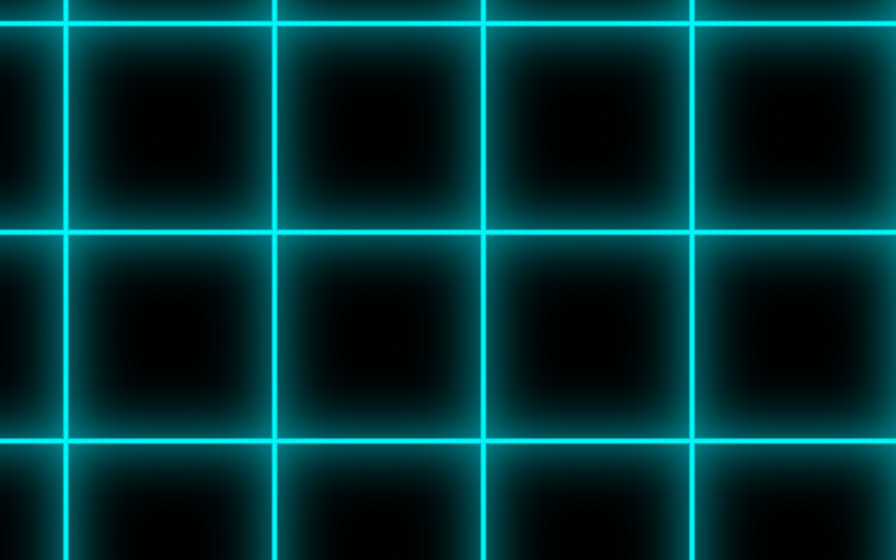
This pattern is drawn by a Shadertoy shader. Its source:

```glsl
// Glowing cyan square grid on black, each cell shaded inward by a soft glow.

// Lengths are in canvas heights.
#define CELL_SIZE   0.3727
#define GRID_ORIGIN vec2(0.1177, 0.2125)
#define LINE_HALF   0.0045
#define LINE_SOFT   0.0028
#define GLOW_SIGMA  0.054
#define GLOW_LEVEL  0.70
#define LINE_COLOR  vec3(0.0, 0.97, 0.98)
#define GLOW_COLOR  vec3(0.0, 0.935, 1.0)

// Distance along each axis to the nearest grid line.
vec2 gridDistance(vec2 p) {
    vec2 cell = fract((p - GRID_ORIGIN) / CELL_SIZE);
    return min(cell, 1.0 - cell) * CELL_SIZE;
}

// Smooth approximation of the Gaussian cumulative distribution.
vec2 gaussianStep(vec2 z) {
    return 1.0 / (1.0 + exp(-z * (1.5976 + 0.0706 * z * z)));
}

// Blurred inner shadow of a square cell, strongest in its corners.
float innerGlow(vec2 d) {
    vec2 inside = gaussianStep(max(d - LINE_HALF, 0.0) / GLOW_SIGMA);
    return GLOW_LEVEL * (1.0 - inside.x * inside.y);
}

// Coverage of the grid lines, softened by at least a pixel.
float lineMask(vec2 d) {
    float soft = max(LINE_SOFT, 0.7 / iResolution.y);
    return 1.0 - smoothstep(LINE_HALF - soft, LINE_HALF + soft, min(d.x, d.y));
}

void mainImage(out vec4 fragColor, in vec2 fragCoord) {
    vec2 p = fragCoord / iResolution.y;
    vec2 d = gridDistance(p);

    vec3 color = GLOW_COLOR * innerGlow(d);
    color = mix(color, LINE_COLOR, lineMask(d));
    fragColor = vec4(color, 1.0);
}
```
